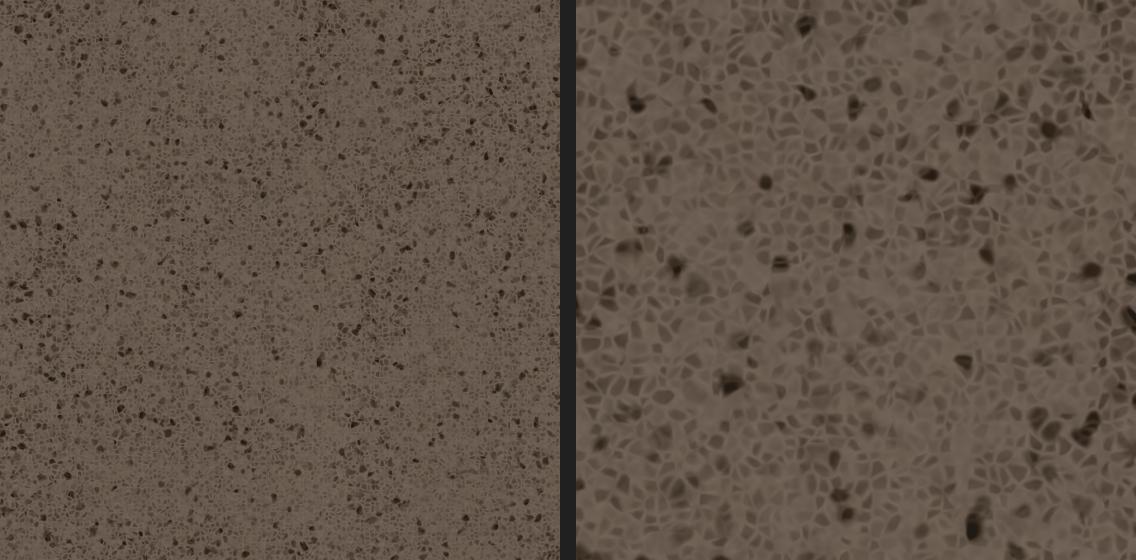
Left, the full canvas; right, a detail of the centre.
Give the GLSL for this texture, as a Shadertoy shader.

```glsl
// Fine brown foam: a warped Voronoi net of pale walls around shallow cells,
// with scattered soft oval pores of varied depth laid over it.
// Broad noise gathers the pores into loose clusters.

vec3 hash3(vec2 p) {
    vec3 q = fract(p.xyx * vec3(0.1031, 0.1030, 0.0973));
    q += dot(q, q.yxz + 33.33);
    return fract((q.xxy + q.yzz) * q.zyx);
}

float noise(vec2 p) {
    vec2 cell = floor(p), f = fract(p);
    f = f * f * (3.0 - 2.0 * f);
    float low = mix(hash3(cell).x, hash3(cell + vec2(1, 0)).x, f.x);
    float high = mix(hash3(cell + vec2(0, 1)).x, hash3(cell + vec2(1, 1)).x, f.x);
    return mix(low, high, f.y);
}

// Returns wall distance (x) and a random value for the nearest cell (y).
vec2 foamCells(vec2 p) {
    vec2 base = floor(p);
    float nearest = 9.0, second = 9.0, tone = 0.0;
    for (int y = -1; y <= 1; y++)
    for (int x = -1; x <= 1; x++) {
        vec2 cell = base + vec2(x, y);
        vec3 rnd = hash3(cell + 17.0);
        float d = length(cell + 0.1 + 0.8 * rnd.xy - p);
        if (d < nearest) {
            second = nearest;
            nearest = d;
            tone = rnd.z;
        } else {
            second = min(second, d);
        }
    }
    return vec2(second - nearest, tone);
}

// Depth of the oval pores; only a few cells hold a deep one.
float pores(vec2 p, float cluster) {
    vec2 base = floor(p);
    float depth = 0.0;
    for (int y = -1; y <= 1; y++)
    for (int x = -1; x <= 1; x++) {
        vec2 cell = base + vec2(x, y);
        vec3 place = hash3(cell + 71.0), form = hash3(cell + 205.0);
        vec2 d = p - cell - place.xy;
        float angle = 6.2832 * form.x;
        d = mat2(cos(angle), -sin(angle), sin(angle), cos(angle)) * d;
        d.x *= 0.65 + 0.35 * form.y;
        float radius = 0.27 + 0.2 * form.z;
        float inside = 1.0 - smoothstep(radius * 0.45, radius * 1.25, length(d));
        float strength = pow(place.z, mix(9.0, 3.5, cluster));
        depth = max(depth, inside * strength);
    }
    return depth;
}

void mainImage(out vec4 fragColor, in vec2 fragCoord) {
    vec2 uv = fragCoord / min(iResolution.x, iResolution.y);

    // Bend the net so that cell outlines look organic
    vec2 warp = vec2(noise(uv * 95.0), noise(uv * 95.0 + 40.0)) - 0.5;
    vec2 p = uv + warp * 0.006;

    float cluster = smoothstep(0.2, 0.8, 0.6 * noise(uv * 9.0) + 0.4 * noise(uv * 24.0 + 9.0));

    // Shallow cells between pale walls
    vec2 foam = foamCells(p * 118.0);
    float hollow = smoothstep(0.02, 0.6, foam.x);
    float tone = 0.032 - hollow * foam.y * mix(0.09, 0.16, cluster);

    // Deeper pores, fibre grain and broad shading
    tone -= 0.23 * pores(p * 72.0, cluster);
    tone += 0.035 * (noise(uv * 260.0) - 0.5);
    tone += 0.03 * (noise(uv * 150.0 + 80.0) - 0.5);
    tone += 0.014 * (noise(uv * 5.0 + 3.0) - 0.5);

    vec3 color = vec3(0.394, 0.339, 0.294) + tone * vec3(1.0, 0.95, 0.93);
    color += vec3(0.006, 0.0, -0.006) * (noise(uv * 40.0 + 60.0) - 0.5);
    fragColor = vec4(max(color, vec3(0.12, 0.1, 0.08)), 1.0);
}
```
